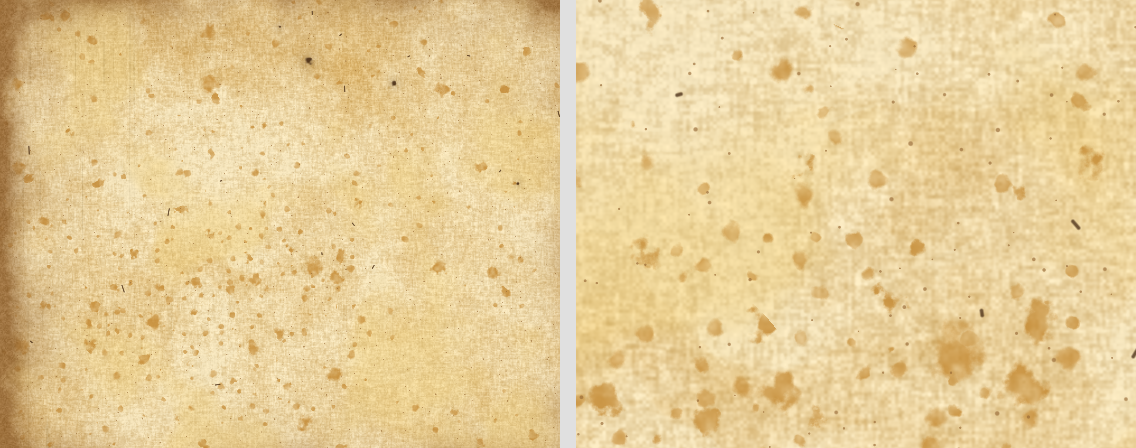
Left: the whole. Right: its middle third, enlarged.
Write a Shadertoy shader that draws this texture.

```glsl
// Aged, foxed parchment with a woven grain, stained edges, specks and fibres.

const vec3 PALE   = vec3(0.945, 0.872, 0.700);
const vec3 TAN    = vec3(0.880, 0.745, 0.490);
const vec3 YELLOW = vec3(0.925, 0.805, 0.500);
const vec3 BROWN  = vec3(0.590, 0.410, 0.210);
const vec3 RUST   = vec3(0.775, 0.550, 0.215);
const vec3 SOOT   = vec3(0.270, 0.160, 0.070);

float hash(vec2 p) {
    vec3 q = fract(p.xyx * 0.1031);
    q += dot(q, q.yzx + 33.33);
    return fract((q.x + q.y) * q.z);
}

vec2 hash2(vec2 p) {
    return vec2(hash(p + 17.3), hash(p + 71.9));
}

float noise(vec2 p) {
    vec2 i = floor(p), f = fract(p);
    f = f * f * (3.0 - 2.0 * f);
    vec2 e = vec2(0.0, 1.0);
    return mix(mix(hash(i), hash(i + e.yx), f.x),
               mix(hash(i + e.xy), hash(i + e.yy), f.x), f.y);
}

float fbm(vec2 p) {
    float sum = 0.0, amp = 0.5;
    for (int i = 0; i < 5; i++) {
        sum += amp * noise(p);
        p = mat2(1.6, 1.2, -1.2, 1.6) * p + 9.7;
        amp *= 0.5;
    }
    return sum / 0.97;
}

// Ragged dots, at most one per cell; radius is a fraction of the cell.
float scatter(vec2 p, float cells, float density, float radius, float ragged) {
    vec2 q = p * cells, home = floor(q);
    float wobble = (fbm(p * 75.0) - 0.5) * ragged;
    float cover = 0.0;
    for (int j = -1; j <= 1; j++)
    for (int i = -1; i <= 1; i++) {
        vec2 cell = home + vec2(i, j);
        vec2 rnd = hash2(cell + cells);
        float present = step(hash(cell + cells * 3.0), density);
        float r = radius * mix(0.35, 1.0, rnd.x * rnd.y);
        float d = length(q - cell - rnd) + wobble;
        cover = max(cover, present * (1.0 - smoothstep(r * 0.45, r * 1.15, d)));
    }
    return cover;
}

float segment(vec2 p, vec2 a, vec2 b) {
    vec2 v = b - a;
    return length(p - a - v * clamp(dot(p - a, v) / dot(v, v), 0.0, 1.0));
}

// Short dark hairs at random places and angles.
float fibres(vec2 p, float aspect) {
    float cover = 0.0;
    for (int i = 0; i < 16; i++) {
        vec2 seed = vec2(float(i) * 3.7, 5.0);
        vec2 a = hash2(seed) * vec2(aspect, 1.0);
        float angle = 6.283 * hash(seed + 4.0);
        float len = mix(0.003, 0.018, pow(hash(seed + 8.0), 2.0));
        float d = segment(p, a, a + len * vec2(cos(angle), sin(angle)));
        cover = max(cover, 1.0 - smoothstep(0.0004, 0.0022, d));
    }
    return cover;
}

// A few burnt pinholes, each with a soft halo.
float pinholes(vec2 p, float aspect) {
    float cover = 0.0;
    for (int i = 0; i < 4; i++) {
        vec2 seed = vec2(float(i) * 5.3, 29.0);
        vec2 centre = (0.5 + 0.45 * hash2(seed)) * vec2(aspect, 1.0);
        float r = 0.004 + 0.008 / float(1 + i * i);
        float d = length(p - centre) + (noise(p * 160.0) - 0.5) * r * 0.6;
        cover = max(cover, 0.9 * (1.0 - smoothstep(r * 0.2, r, d)));
        cover = max(cover, 0.3 * exp(-d / r));
    }
    return cover;
}

// Dirt that gathers along the borders, heaviest on the left.
float edgeWear(vec2 p, float aspect) {
    float top = 1.0 - p.y, right = aspect - p.x;
    float wear = 0.85 * exp(-p.x / 0.055) + 0.42 * exp(-top / 0.045)
               + 0.18 * exp(-right / 0.04) + 0.18 * exp(-p.y / 0.04)
               + 0.45 * exp(-length(vec2(p.x, top)) / 0.12)
               + 0.40 * exp(-length(vec2(right, top)) / 0.09);
    return clamp(wear * (2.6 * fbm(p * 9.0 + 40.0) - 0.35), 0.0, 0.9);
}

void mainImage(out vec4 fragColor, in vec2 fragCoord) {
    vec2 p = fragCoord / iResolution.y;
    float aspect = iResolution.x / iResolution.y;

    // Broad clouds and hard-edged water marks
    vec2 warp = vec2(fbm(p * 4.0), fbm(p * 4.0 + 50.0)) - 0.5;
    float tone = 0.60 + 1.3 * (fbm(p * 3.2 + warp) - 0.5);
    tone += 0.8 * (fbm(p * 24.0 + 7.0) - 0.5);
    tone -= 0.22 * smoothstep(0.60, 0.62, fbm(p * 5.0 + warp * 1.5 + 20.0));
    tone += 0.16 * smoothstep(0.60, 0.62, fbm(p * 6.0 + warp * 1.5 + 80.0));
    tone -= 0.45 * exp(-dot(p - vec2(0.75, 0.92), p - vec2(0.75, 0.92)) / 0.035);

    // Woven threads and paper grain
    float weave = noise(p * vec2(70.0, 340.0)) + noise(p * vec2(340.0, 70.0) + 30.0) - 1.0;
    float grain = noise(p * 400.0) + 0.7 * noise(p * 190.0 + 60.0) - 0.85;
    tone += 0.34 * weave + 0.36 * grain;
    vec3 color = mix(TAN, PALE, clamp(tone, -0.4, 1.15));
    color = mix(color, YELLOW, 0.5 * smoothstep(0.5, 0.72, fbm(p * 4.5 + 110.0)));
    color += 0.045 * grain + 0.03 * weave;

    // Faint upright scratches on the left
    float scratch = smoothstep(0.86, 0.98, noise(vec2(p.x * 190.0, p.y * 3.5)));
    color -= 0.07 * scratch * (1.0 - smoothstep(0.1, 0.6, p.x));

    // Foxing, densest left of centre and below the middle
    vec2 away = (p - vec2(0.47, 0.36)) / vec2(0.30, 0.27);
    float crowd = 0.07 + 0.45 * exp(-dot(away, away)) + 0.15 * exp(-p.x / 0.25);
    float fox = scatter(p, 17.0, crowd * 0.75, 0.40, 0.55);
    fox = max(fox, 0.85 * scatter(p + 3.0, 42.0, crowd * 0.8, 0.42, 0.6));
    fox *= 0.45 + 0.65 * noise(p * 120.0 + 15.0);
    color = mix(color, RUST, clamp(fox * 0.9, 0.0, 0.85));

    // Edge dirt, then the small dark marks
    color = mix(color, BROWN + 0.08 * grain, edgeWear(p, aspect));
    float specks = scatter(p + 6.0, 75.0, 0.13, 0.17, 0.08);
    color = mix(color, BROWN, 0.65 * specks);
    color = mix(color, SOOT, 0.75 * fibres(p, aspect));
    color = mix(color, SOOT, pinholes(p, aspect));

    fragColor = vec4(clamp(color, 0.0, 1.0), 1.0);
}
```
